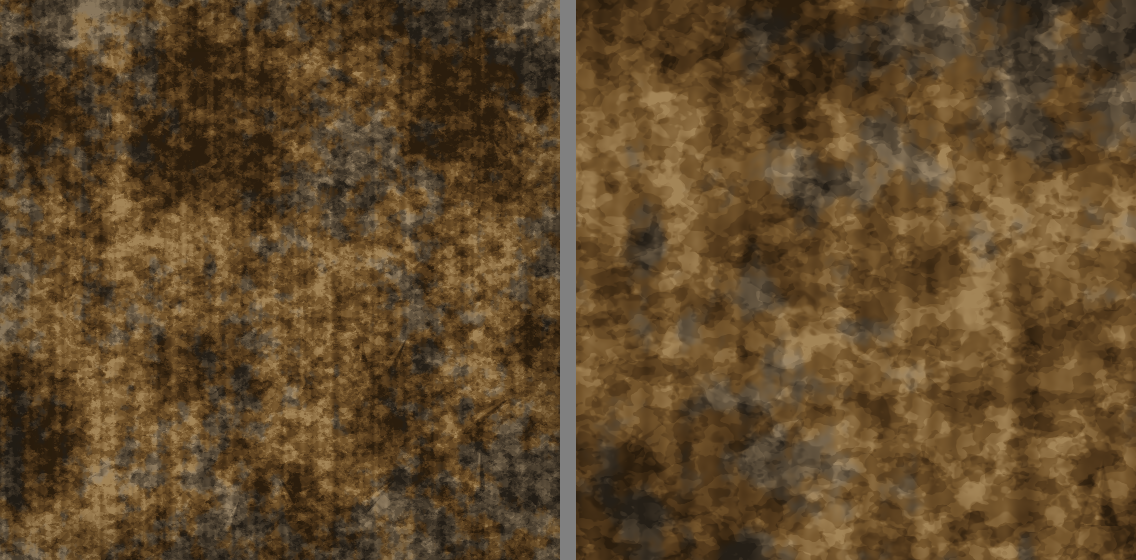
Left, the full canvas; right, a detail of the centre.
Reproduce this texture procedurally as a Shadertoy shader.

```glsl
// Weathered rusty brown surface: sharp mottled flakes, vertical streaks, faint zigzag grain.

const vec3 DARK_UMBER = vec3(0.17, 0.115, 0.05);
const vec3 RUST_BROWN = vec3(0.32, 0.22, 0.105);
const vec3 OCHRE      = vec3(0.465, 0.34, 0.175);
const vec3 PALE_SAND  = vec3(0.64, 0.52, 0.34);
const vec3 GREY_TINT  = vec3(1.12, 0.99, 0.80);
const int FLAKE_LAYERS = 6;
const int SHARD_COUNT = 9;

// Integer hash of a lattice cell, two values in 0..1
vec2 hash2(vec2 cell) {
    uvec2 v = uvec2(ivec2(floor(cell))) * 1664525u + 1013904223u;
    v.x += v.y * 1664525u;
    v.y += v.x * 1664525u;
    v ^= v >> 16u;
    v.x += v.y * 1664525u;
    v.y += v.x * 1664525u;
    v ^= v >> 16u;
    return vec2(v & 65535u) / 65535.0;
}

float cornerSlope(vec2 cell, vec2 offset) {
    float angle = 6.28318 * hash2(cell).x;
    return dot(vec2(cos(angle), sin(angle)), offset);
}

// Gradient noise, centred on zero
float noise(vec2 p) {
    vec2 i = floor(p), f = fract(p);
    vec2 u = f * f * f * (f * (f * 6.0 - 15.0) + 10.0);
    vec2 e = vec2(1.0, 0.0);
    float low = mix(cornerSlope(i, f), cornerSlope(i + e, f - e), u.x);
    float high = mix(cornerSlope(i + e.yx, f - e.yx), cornerSlope(i + 1.0, f - 1.0), u.x);
    return 1.4 * mix(low, high, u.y);
}

float fbm(vec2 p, int octaves) {
    float sum = 0.0, amplitude = 0.5;
    for (int i = 0; i < octaves; i++) {
        sum += amplitude * noise(p);
        p = mat2(1.6, 1.2, -1.2, 1.6) * p + 17.3;
        amplitude *= 0.55;
    }
    return sum;
}

// Narrow vertical bands that fade slowly along their length
float streaks(vec2 uv) {
    float sum = 0.0, frequency = 14.0;
    for (int i = 0; i < 4; i++) {
        float seed = float(i) * 31.7;
        sum += noise(vec2(uv.x * frequency + seed, uv.y * 1.6 + seed));
        frequency *= 2.1;
    }
    return sum * 0.5;
}

// Thin dark strands bent into triangle waves
float zigzag(vec2 uv) {
    float wave = abs(fract(uv.x * 26.0 + 0.6 * noise(uv * 9.0)) - 0.5);
    float height = uv.y + 0.028 * wave;
    float strand = noise(vec2(uv.x * 6.0, height * 85.0));
    return smoothstep(0.08, 0.4, strand) * smoothstep(-0.1, 0.35, noise(uv * 6.0 + 41.0));
}

// Layers of light and dark flakes with crisp, ragged outlines
float flakes(vec2 uv, float cloud) {
    float sum = 0.0;
    for (int i = 0; i < FLAKE_LAYERS; i++) {
        float side = (i % 2 == 0) ? 1.0 : -1.0;
        float frequency = 17.0 + 6.0 * float(i);
        vec2 p = uv * vec2(0.9, 1.15) * frequency + float(i) * 23.9;
        float threshold = 0.09 - side * 0.5 * cloud;
        sum += side * smoothstep(-0.035, 0.035, fbm(p, 4) - threshold);
    }
    return sum;
}

// Sparse slanted slivers, lit on one side and shaded on the other
float shards(vec2 uv) {
    float sum = 0.0;
    for (int i = 0; i < SHARD_COUNT; i++) {
        vec2 place = hash2(vec2(float(i), 71.0));
        vec2 shape = hash2(vec2(float(i), 113.0));
        float angle = mix(0.5, 2.5, shape.x);
        vec2 axis = vec2(cos(angle), sin(angle));
        vec2 d = uv - place;
        float along = dot(d, axis) / mix(0.018, 0.045, shape.y);
        float across = dot(d, vec2(-axis.y, axis.x));
        float width = 0.006 * (1.0 - along) * step(abs(along), 1.0);
        float body = smoothstep(0.0, 0.002, width - abs(across));
        sum += body * mix(-0.2, 0.2, smoothstep(-0.002, 0.002, across));
    }
    return sum;
}

vec3 rustRamp(float tone) {
    vec3 color = mix(DARK_UMBER, RUST_BROWN, clamp(tone * 3.0, 0.0, 1.0));
    color = mix(color, OCHRE, clamp(tone * 3.0 - 1.0, 0.0, 1.0));
    return mix(color, PALE_SAND, clamp(tone * 3.0 - 2.0, 0.0, 1.0));
}

void mainImage(out vec4 fragColor, in vec2 fragCoord) {
    vec2 uv = fragCoord / iResolution.xy;
    float cloud = fbm(uv * 3.2 + 5.0, 4);
    float band = streaks(uv);

    float tone = 0.46 + 0.45 * cloud + 0.15 * flakes(uv, cloud);
    tone += 0.27 * band + 0.12 * fbm(uv * 95.0, 2);
    tone += shards(uv) - 0.13 * zigzag(uv);
    vec3 color = rustRamp(tone);

    // Grey film gathers in ragged patches and near the borders
    vec2 edge = abs(uv - 0.5) * 2.0;
    float border = smoothstep(0.75, 1.0, max(edge.x, edge.y));
    float film = fbm(uv * 4.0 + 63.0, 3) + 0.8 * fbm(uv * 24.0 + 87.0, 4);
    float grey = smoothstep(0.0, 0.3, film + 0.18 * border - 0.15 * band);
    float luminance = dot(color, vec3(0.3, 0.59, 0.11));
    color = mix(color, luminance * GREY_TINT, 0.8 * grey);

    color *= 1.0 - 0.12 * border;
    fragColor = vec4(color, 1.0);
}
```
